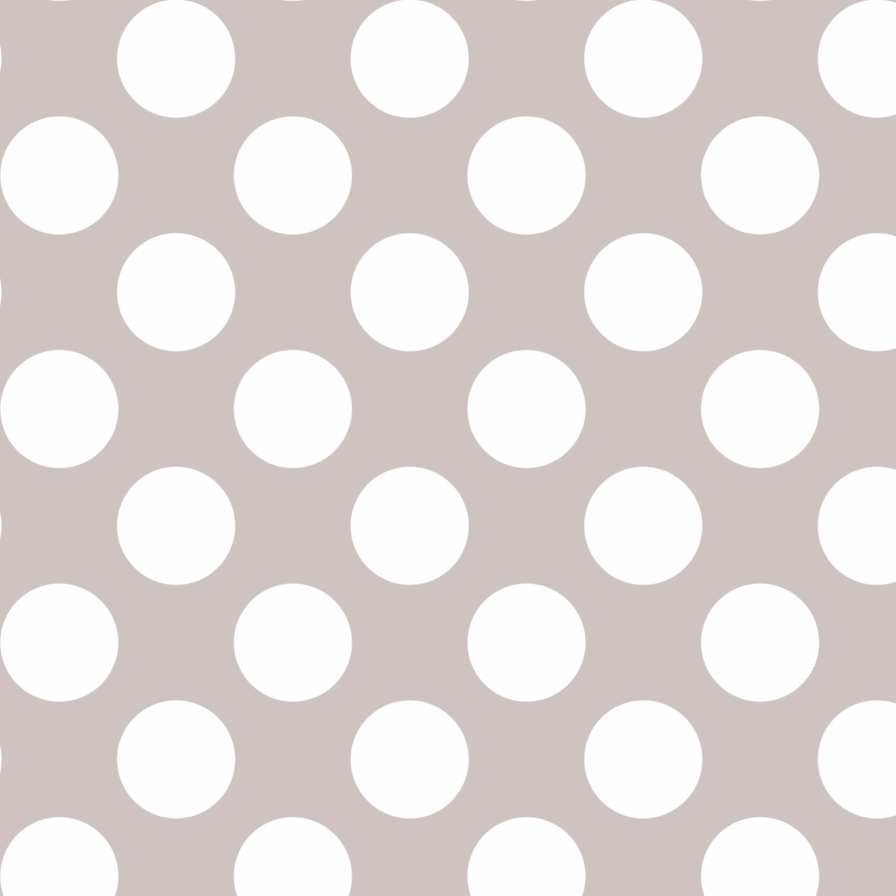
A Shadertoy shader for this pattern:

```glsl
const vec3 GROUND_COLOR = vec3(0.81, 0.765, 0.76);
const vec3 DOT_COLOR = vec3(1.0, 0.998, 0.998);
const float PERIOD = 0.2607;
const float DOT_RADIUS = 0.0659;
const vec2 FIRST_DOT = vec2(0.0662, 0.0221);

// Distance to the nearest dot edge on a square grid, negative inside
float dotGrid(vec2 p, float period, float radius) {
    vec2 cell = (fract(p / period + 0.5) - 0.5) * period;
    return length(cell) - radius;
}

// Two square grids, the second shifted by half a period both ways
float staggeredDots(vec2 p, float period, float radius) {
    return min(dotGrid(p, period, radius),
               dotGrid(p - 0.5 * period, period, radius));
}

// Soft coverage of a shape from its signed distance
float coverage(float dist, float softness) {
    return 1.0 - smoothstep(-softness, softness, dist);
}

void mainImage(out vec4 fragColor, in vec2 fragCoord) {
    vec2 uv = fragCoord / iResolution.y;
    float pixel = 1.0 / iResolution.y;

    float dist = staggeredDots(uv - FIRST_DOT, PERIOD, DOT_RADIUS);
    vec3 color = mix(GROUND_COLOR, DOT_COLOR, coverage(dist, pixel));

    fragColor = vec4(color, 1.0);
}
```
